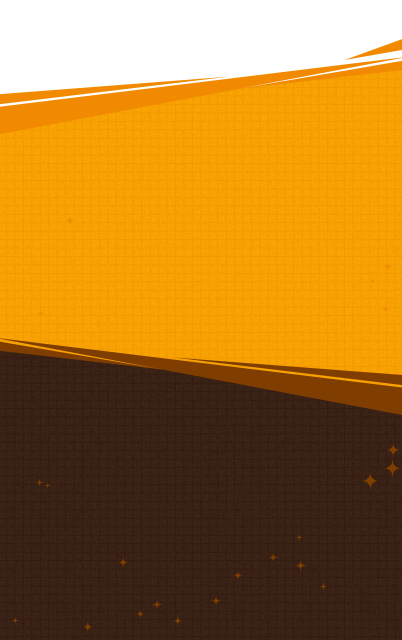
This background is drawn by a Shadertoy shader. Its source:

```glsl
float hash(vec2 p) {
    return fract(sin(dot(p, vec2(12.9898, 78.233))) * 43758.5453);
}

// Antialiased coverage of a signed distance in canvas heights
float cover(float d) {
    return clamp(d * iResolution.y + 0.5, 0.0, 1.0);
}

float between(float depth, float top, float bottom) {
    return max(cover(depth - top) - cover(depth - bottom), 0.0);
}

// Slanted wedges: x = ribbon coverage, y = coverage of the ground below
vec2 ribbon(float x, float depth) {
    float mainBottom = mix(0.2096, 0.0905, x);
    float groundTop = 0.1393 - 0.0727 * (x - 0.589);
    float band = between(depth, 0.1471 - 0.0481 * x, 0.1628 - 0.0757 * x)
               + between(depth, mix(0.1667, 0.0898, x), mainBottom)
               + between(depth, 0.1393 - 0.1075 * (x - 0.589), groundTop);
    return vec2(min(band, 1.0), cover(depth - max(mainBottom, groundTop)));
}

// Four-pointed star cut out by four circles
float sparkle(vec2 p, float radius) {
    p = abs(p);
    float curve = length(p - radius) - radius;
    return cover(min(curve, radius - max(p.x, p.y)));
}

float scatter(vec2 p, float aspect) {
    float stars = 0.0;
    for (int i = 0; i < 22; i++) {
        float id = float(i);
        vec2 rnd = vec2(hash(vec2(id, 3.0)), hash(vec2(id, 7.0)));
        float x = fract(id * 0.618 + 0.08 + 0.06 * rnd.x);
        float y = 0.02 + rnd.y * (0.05 + 0.27 * abs(2.0 * x - 1.0));
        float radius = mix(0.0035, 0.0085, rnd.x) + 0.006 * step(0.87, x);
        // The last few lie near the sides of the upper ground
        if (i >= 17) {
            x = mod(id, 2.0) < 0.5 ? 0.04 + 0.14 * rnd.x : 0.9 + 0.08 * rnd.x;
            y = mix(0.43, 0.69, rnd.y);
            radius = mix(0.003, 0.007, rnd.x);
        }
        stars = max(stars, sparkle(p - vec2(x * aspect, y), radius));
    }
    return stars;
}

// Fine square weave, 0 to 1
float weave(vec2 p) {
    vec2 cell = abs(fract(p / 0.0132 - vec2(0.77, 0.36) + 0.5) - 0.5);
    vec2 lines = 1.0 - smoothstep(0.0, 0.13, cell);
    return max(lines.x, lines.y);
}

void mainImage(out vec4 fragColor, in vec2 fragCoord) {
    vec2 p = fragCoord / iResolution.y;
    float aspect = iResolution.x / iResolution.y;
    float x = p.x / aspect;
    float depth = 1.0 - p.y;

    vec3 orange = vec3(0.945, 0.54, 0.0);
    vec3 brown = vec3(0.50, 0.24, 0.0);

    // Textured grounds with sparkles
    float lines = weave(vec2(p.x, depth));
    float grain = hash(floor(p * 512.0)) - 0.5;
    float stars = scatter(p, aspect);
    vec3 amber = mix(vec3(0.97, 0.637, 0.01), vec3(0.952, 0.60, 0.0), lines);
    vec3 cocoa = mix(vec3(0.225, 0.135, 0.085), vec3(0.205, 0.108, 0.07), lines);
    amber = mix(amber + 0.022 * grain, orange, stars);
    cocoa = mix(cocoa + 0.022 * grain, brown, stars);

    // Upper ribbon and the corner sliver on white
    vec2 upper = ribbon(x, depth);
    upper.x += between(depth, 0.0938 - 0.228 * (x - 0.857),
                              0.0938 - 0.110 * (x - 0.857)) * step(0.857, x);
    vec3 col = vec3(1.0 - upper.x - upper.y) + orange * upper.x + amber * upper.y;

    // Lower ribbon is mirrored
    vec2 lower = ribbon(1.0 - x, depth - 0.4388);
    col = col * (1.0 - lower.x - lower.y) + brown * lower.x + cocoa * lower.y;

    fragColor = vec4(clamp(col, 0.0, 1.0), 1.0);
}
```
